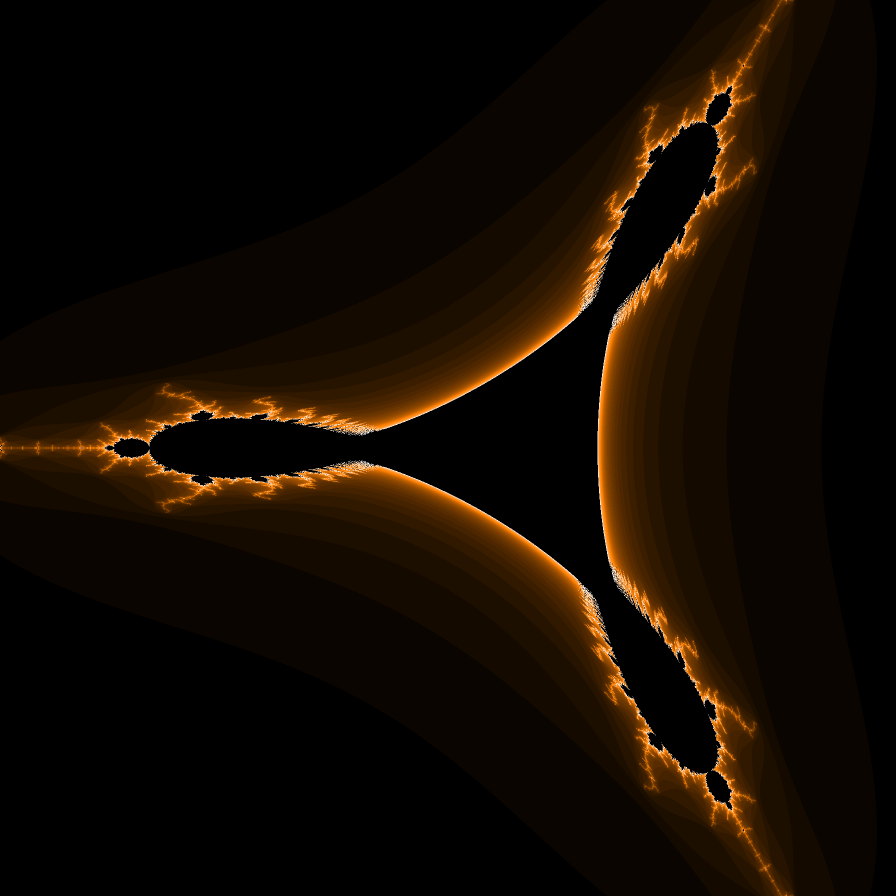
Write a Shadertoy shader that draws this background.

```glsl
// Tricorn fractal: iterates z -> conj(z)^2 + c over the plane and colours each
// escape band from black through orange to white; the bounded set stays black.
// Four samples per pixel smooth the edges and the fine filaments.

const int MAX_STEPS = 128;

// Number of steps before z leaves the radius-2 disc, or -1 if it never does.
int escapeSteps(vec2 c) {
    vec2 z = vec2(0.0);
    for (int i = 0; i < MAX_STEPS; i++) {
        z = vec2(z.x * z.x - z.y * z.y, -2.0 * z.x * z.y) + c;
        if (dot(z, z) > 4.0) return i;
    }
    return -1;
}

// Black to orange for quick escapes, orange to white for slow ones.
vec3 emberColor(int steps) {
    if (steps < 0) return vec3(0.0);
    float band = max(float(steps) - 1.0, 0.0);
    vec3 orange = vec3(1.0, 0.5, 0.0) * min(band / 26.0, 1.0);
    return mix(orange, vec3(1.0), clamp((band - 26.0) / 55.0, 0.0, 1.0));
}

void mainImage(out vec4 fragColor, in vec2 fragCoord) {
    vec3 color = vec3(0.0);

    // 2x2 supersampling
    for (int s = 0; s < 4; s++) {
        vec2 offset = vec2(s % 2, s / 2) * 0.5 - 0.25;
        vec2 plane = (fragCoord + offset - 0.5 * iResolution.xy) / iResolution.y;
        color += emberColor(escapeSteps(plane * 3.0 - vec2(0.25, 0.0)));
    }

    fragColor = vec4(color / 4.0, 1.0);
}
```
